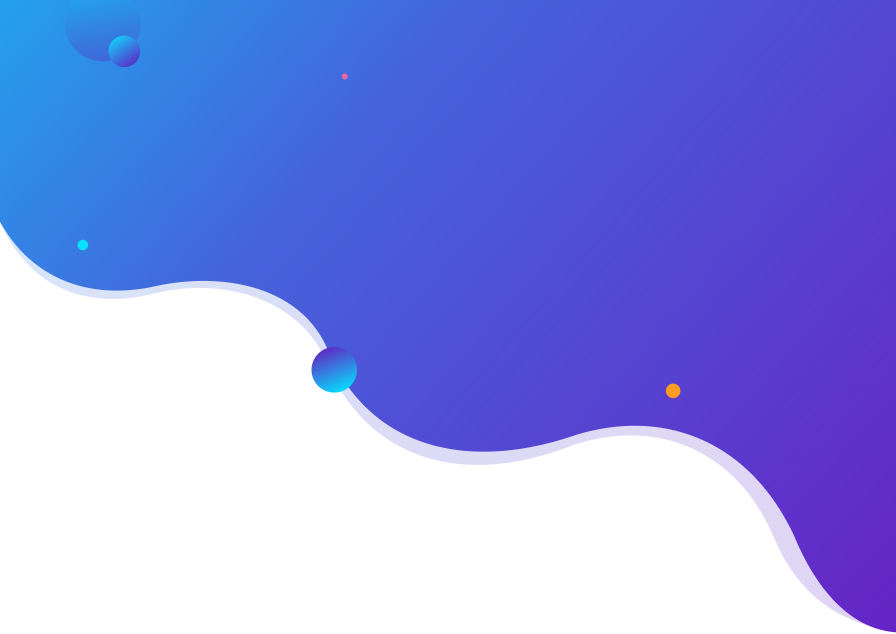
Write a WebGL 2 fragment shader that draws this background.

```glsl
#version 300 es
precision highp float;
// Blue-violet gradient sheet with a wavy lower edge, a pale trailing rim and floating discs.

uniform vec2 u_resolution;
out vec4 fragColor;

// The layout grid is 768 units wide, with y running down from the top.
const float GRID = 768.0;

// Control points of five joined cubic curves, running left to right.
const vec2 SHEET[16] = vec2[16](
  vec2(0, 190), vec2(24, 234), vec2(70, 258),
  vec2(130, 246), vec2(190, 232), vec2(258, 245),
  vec2(281, 300), vec2(316, 384), vec2(400, 404),
  vec2(490, 374), vec2(562, 350), vec2(640, 372),
  vec2(681, 460), vec2(700, 506), vec2(730, 540), vec2(769, 542));
const vec2 RIM[16] = vec2[16](
  vec2(0, 190), vec2(24, 245), vec2(72, 266),
  vec2(130, 252), vec2(190, 237), vec2(250, 255),
  vec2(276, 302), vec2(310, 392), vec2(392, 420),
  vec2(490, 382), vec2(560, 358), vec2(630, 383),
  vec2(663, 460), vec2(685, 512), vec2(720, 534), vec2(769, 542));

vec2 bezier(vec2 a, vec2 b, vec2 c, vec2 d, float t) {
  float s = 1.0 - t;
  return s * s * s * a + 3.0 * s * t * (s * b + t * c) + t * t * t * d;
}

// Approximate signed distance to a wave, positive beneath it.
float waveDistance(vec2 p, vec2 k[16]) {
  int i = 0;
  for (int j = 3; j < 15; j += 3) if (p.x > k[j].x) i = j;
  vec2 a = k[i], b = k[i + 1], c = k[i + 2], d = k[i + 3];

  // Bisect for the curve parameter at this x.
  float t = 0.5, halfStep = 0.25;
  for (int n = 0; n < 18; n++) {
    t += bezier(a, b, c, d, t).x < p.x ? halfStep : -halfStep;
    halfStep *= 0.5;
  }
  vec2 tangent = mix(mix(b - a, c - b, t), mix(c - b, d - c, t), t);
  return (p.y - bezier(a, b, c, d, t).y) * normalize(tangent).x;
}

// Anti-aliased coverage; pixel is the size of one pixel in grid units.
float coverage(float dist, float pixel) {
  return clamp(0.5 - dist / pixel, 0.0, 1.0);
}

// Paints a disc shaded from one colour to another along a direction.
void disc(inout vec3 color, vec2 q, float radius, vec2 dir, vec3 from, vec3 to, float pixel) {
  float t = 0.5 + 0.5 * dot(q, normalize(dir)) / radius;
  color = mix(color, mix(from, to, clamp(t, 0.0, 1.0)), coverage(length(q) - radius, pixel));
}

void main() {
  float pixel = GRID / u_resolution.x;
  vec2 p = vec2(gl_FragCoord.x, u_resolution.y - gl_FragCoord.y) * pixel;

  // Diagonal gradient: sky blue, indigo, violet.
  float s = p.x + 0.88 * p.y;
  vec3 sky = vec3(0.14, 0.63, 0.93), indigo = vec3(0.27, 0.39, 0.86), violet = vec3(0.40, 0.14, 0.775);
  vec3 sheet = mix(sky, indigo, clamp(s / 400.0, 0.0, 1.0));
  sheet = mix(sheet, violet, clamp((s - 400.0) / 846.0, 0.0, 1.0));

  // White ground, translucent rim, then the sheet.
  vec3 color = mix(vec3(1), sheet, 0.2 * coverage(waveDistance(p, RIM), pixel));
  color = mix(color, sheet, coverage(waveDistance(p, SHEET), pixel));

  // Shaded discs.
  disc(color, p - vec2(88, 20), 32.5, vec2(0.2, 1), vec3(0.13, 0.66, 0.93), vec3(0.25, 0.40, 0.85), pixel);
  disc(color, p - vec2(106.5, 44), 13.5, vec2(0.7, 1), vec3(0.09, 0.78, 0.97), vec3(0.34, 0.20, 0.79), pixel);
  disc(color, p - vec2(286.5, 317), 19.5, vec2(0.4, 1), vec3(0.37, 0.17, 0.77), vec3(0.03, 0.85, 0.99), pixel);

  // Flat accent dots.
  vec3 pink = vec3(0.93, 0.41, 0.61), cyan = vec3(0.03, 0.88, 1.0), orange = vec3(1.0, 0.61, 0.13);
  color = mix(color, pink, coverage(distance(p, vec2(295.5, 65.5)) - 2.5, pixel));
  color = mix(color, cyan, coverage(distance(p, vec2(71, 210)) - 4.5, pixel));
  color = mix(color, orange, coverage(distance(p, vec2(577, 335)) - 6.2, pixel));

  fragColor = vec4(color, 1);
}
```
